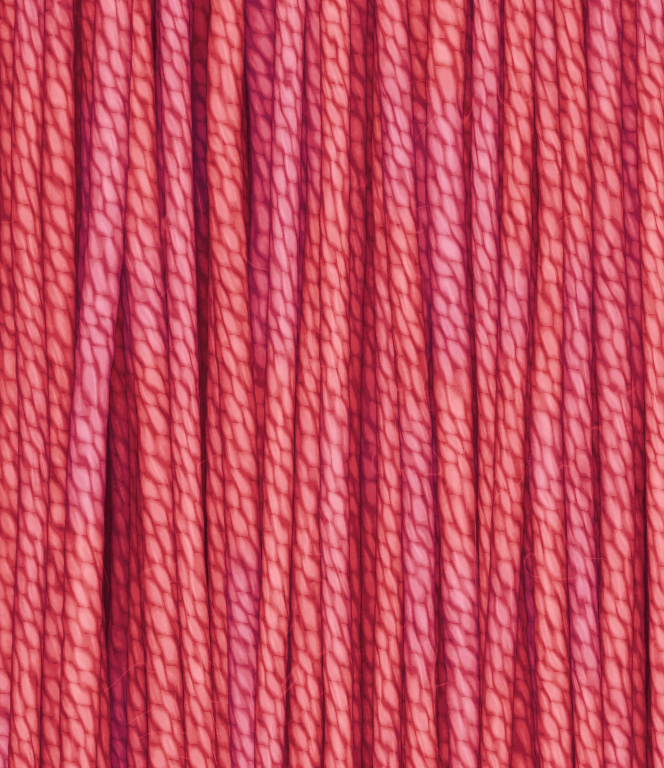
Reproduce this texture procedurally as a Shadertoy shader.

```glsl
#define SPACING 0.044    // distance between strands of one layer
#define RADIUS 0.0235    // half width of a strand
#define STRANDS 23       // strands per layer
#define LEAN 0.075       // sideways drift over the height
#define STITCH 0.037     // length of one twisted ply
#define PLIES 1.75       // plies across half a strand
#define TWIST 0.55       // slant of the plies
#define SHADOW 0.36      // darkening beside a strand
#define FUZZ 0.16        // strength of loose hairs

float hash(vec2 p) {
    vec3 q = fract(p.xyx * vec3(0.1031, 0.1030, 0.0973));
    q += dot(q, q.yzx + 33.33);
    return fract((q.x + q.y) * q.z);
}

float noise(vec2 p) {
    vec2 i = floor(p), f = fract(p);
    f = f * f * (3.0 - 2.0 * f);
    return mix(mix(hash(i), hash(i + vec2(1, 0)), f.x),
               mix(hash(i + vec2(0, 1)), hash(i + vec2(1, 1)), f.x), f.y);
}

// Lightness of a twisted strand; u runs across it from -1 to 1
float strandTone(float u, float y, float seed) {
    float body = sqrt(max(1.0 - u * u, 0.0));
    float around = asin(clamp(u, -1.0, 1.0)) / 1.5708;
    float along = y / STITCH + 0.7 * noise(vec2(y * 13.0, seed));
    float warp = 0.45 * (noise(vec2(u * 2.0 + seed, along * 0.8)) - 0.5);
    float across = around * PLIES + along * TWIST + warp + seed;
    float column = floor(across);

    // Plump plies in a staggered brick pattern
    float offset = 0.5 * column + 0.3 * hash(vec2(column, seed));
    vec2 cell = vec2(fract(across), fract(along + offset)) - 0.5;
    cell.x += 0.22 * cell.y;
    float ply = 1.0 - smoothstep(0.22, 0.62, length(cell * vec2(1.05, 0.88)));

    // Fine fibres follow the twist
    float fibre = noise(vec2(across * 6.0, along * 1.6 + seed)) - 0.5;
    float blotch = noise(vec2(u * 1.5 + seed, y * 16.0)) - 0.5;
    return 0.13 + body * (0.37 + 0.42 * ply + 0.20 * fibre + 0.14 * blotch);
}

// Thin curved hairs along contours of noise
float hairs(vec2 p) {
    float field = noise(p * vec2(34.0, 22.0) + 3.0 * noise(p * 9.0));
    float line = 1.0 - smoothstep(0.0, 0.035, abs(field - 0.5));
    return line * smoothstep(0.5, 0.8, noise(p * 15.0 + 40.0));
}

vec3 threadColour(float tone, float cool) {
    vec3 c = mix(vec3(0.27, 0.04, 0.10), vec3(0.39, 0.07, 0.13), smoothstep(0.0, 0.12, tone));
    c = mix(c, vec3(0.60, 0.11, 0.20), smoothstep(0.12, 0.31, tone));
    c = mix(c, vec3(0.78, 0.21, 0.27), smoothstep(0.31, 0.48, tone));
    c = mix(c, vec3(0.87, 0.39, 0.41), smoothstep(0.48, 0.66, tone));
    c = mix(c, vec3(0.93, 0.53, 0.56), smoothstep(0.66, 0.84, tone));
    c = mix(c, vec3(0.97, 0.63, 0.65), smoothstep(0.84, 1.05, tone));
    return c + vec3(-0.02, 0.0, 0.06) * cool;
}

void mainImage(out vec4 fragColor, in vec2 fragCoord) {
    vec2 p = fragCoord / iResolution.y;
    float soft = 1.2 / iResolution.y;
    float tone = 0.08;
    float cool = 0.0;

    // Three layers of strands, painted from back to front
    for (int layer = 0; layer < 3; layer++) {
        float depth = float(layer);
        float light = 0.55 + 0.225 * depth;
        for (int k = 0; k < STRANDS; k++) {
            float i = float((k * 7) % STRANDS) - 2.0;
            float seed = i * 3.7 + depth * 91.3 + 20.0;
            float jitter = hash(vec2(seed, 1.0)) - 0.5;
            float slope = hash(vec2(seed, 2.0)) - 0.62;
            float sway = noise(vec2(p.y * 2.6, seed)) - 0.5;
            float centre = (i + 0.5 + 0.37 * depth + 0.8 * jitter) * SPACING
                         - LEAN * slope * (0.5 - p.y) + 0.026 * sway;
            float radius = RADIUS * (0.8 + 0.3 * hash(vec2(seed, 3.0)))
                         * (0.94 + 0.12 * noise(vec2(p.y / STITCH * 1.5, seed)));
            float x = p.x - centre;
            float gap = abs(x) - radius;
            if (gap > 0.04) continue;

            tone *= 1.0 - SHADOW * exp(-max(gap, 0.0) / 0.007);
            float cover = 1.0 - smoothstep(-soft, soft, gap);
            if (cover > 0.0) {
                float shade = light * (0.94 + 0.12 * hash(vec2(seed, 4.0)));
                tone = mix(tone, shade * strandTone(x / radius, p.y, seed), cover);
                cool = mix(cool, smoothstep(0.45, 0.9, noise(vec2(seed, p.y * 5.0))), cover);
            }
        }
    }

    // Loose fuzz shows most over the dark gaps
    tone += FUZZ * hairs(p) * (1.0 - smoothstep(0.2, 0.8, tone));
    tone += 0.05 * (noise(p * 330.0) - 0.5);
    fragColor = vec4(clamp(threadColour(tone, cool), 0.0, 1.0), 1.0);
}
```
